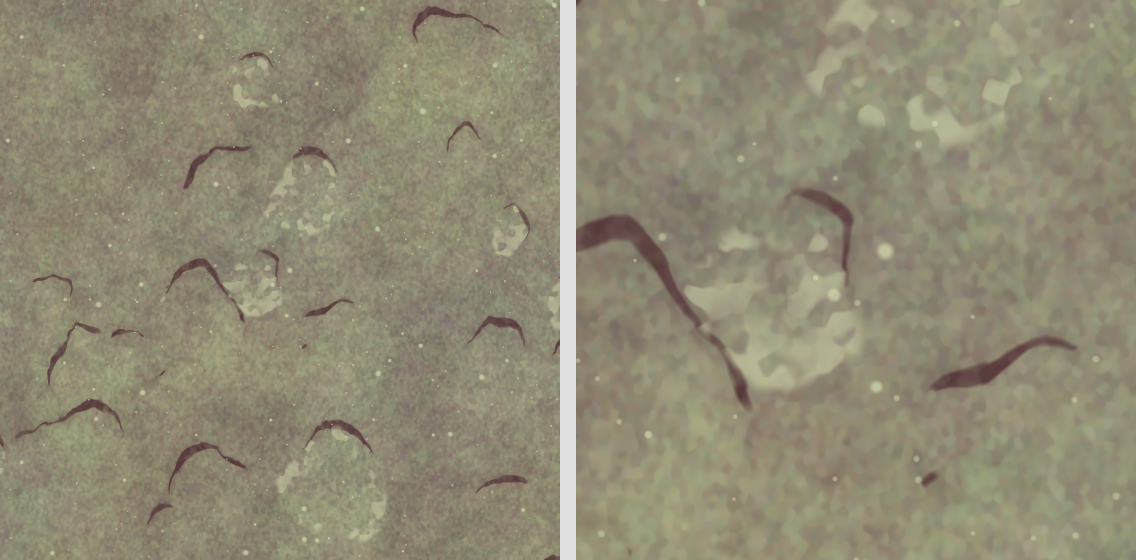
Left: the whole. Right: its middle third, enlarged.
This texture is drawn by a WebGL 2 fragment shader. Its source:

```glsl
#version 300 es
precision highp float;

uniform vec2 u_resolution;
out vec4 fragColor;

vec3 hash3(vec2 p, float seed) {
    vec3 h = fract(vec3(p.xyx + seed) * vec3(0.1031, 0.1030, 0.0973));
    h += dot(h, h.yxz + 33.33);
    return fract((h.xxy + h.yzz) * h.zyx);
}

// Cellular noise: random cell values blended by distance, centred on zero
vec3 cellNoise(vec2 p, float seed) {
    vec2 cell = floor(p);
    vec3 sum = vec3(0.0);
    float total = 0.0;
    for (int y = -1; y <= 1; y++) {
        for (int x = -1; x <= 1; x++) {
            vec2 id = cell + vec2(x, y);
            vec2 away = id + hash3(id, seed + 7.0).xy - p;
            float weight = exp(-5.0 * dot(away, away));
            sum += weight * hash3(id, seed);
            total += weight;
        }
    }
    return sum / total - 0.5;
}

// Sparse bright specks, one candidate per cell
float specks(vec2 p, float share, float seed) {
    vec2 cell = floor(p);
    vec3 rnd = hash3(cell, seed);
    vec2 away = p - cell - 0.3 - 0.4 * rnd.xy;
    float radius = mix(0.12, 0.28, rnd.x);
    float dotMask = 1.0 - smoothstep(radius * 0.3, radius, length(away));
    return dotMask * step(1.0 - share, rnd.z);
}

// Outline radius by angle from the top, some stones with a pointed crown
float outline(float angle, float phase, float crown) {
    return 0.9 + 0.08 * sin(3.0 * angle + phase) + 0.05 * sin(5.0 * angle - 2.0 * phase)
        + crown * exp(-2.2 * abs(angle));
}

// Adds embedded stones to a layer of shadow, body and pale crust
vec3 addStones(vec3 layer, vec2 uv, float scale, float share, float width, float seed) {
    vec2 p = uv * scale;
    vec2 cell = floor(p);
    for (int y = 1; y >= -1; y--) {
        for (int x = -1; x <= 1; x++) {
            vec2 id = cell + vec2(x, y);
            vec3 place = hash3(id, seed);
            vec3 form = hash3(id, seed + 31.0);
            vec3 rim = hash3(id, seed + 57.0);
            if (place.z > share) continue;

            vec2 q = p - id - 0.5 - 0.5 * (place.xy - 0.5);
            float tilt = 0.9 * (form.y - 0.5);
            q = mat2(cos(tilt), sin(tilt), -sin(tilt), cos(tilt)) * q;
            q.x *= mix(0.9, 1.25, rim.y);
            float angle = atan(q.x, q.y);
            float phase = 6.28 * form.z;
            float size = mix(0.3, 0.46, form.x);
            float d = (length(q) - size * outline(angle, phase, 0.3 * rim.z)) / scale;

            // The body covers the shadows of stones behind it
            float inside = 1.0 - smoothstep(-0.006, 0.004, d);
            layer.x *= 1.0 - 0.85 * inside;
            float lower = smoothstep(0.3, -0.4, q.y);
            layer.y = mix(layer.y, 0.35 + 0.35 * lower, inside);
            layer.z = mix(layer.z, step(0.8, rim.x) * smoothstep(-0.06, -0.01, d), inside);

            // Tapered shadow along the upper rim
            float along = (angle - 1.1 * (rim.x - 0.5)) / mix(0.55, 1.35, rim.y);
            float taper = max(1.0 - along * along, 0.0);
            float thick = width * sqrt(taper) * (0.7 + 0.35 * sin(4.0 * angle + phase));
            float band = 1.0 - smoothstep(-0.002, 0.0025, abs(d) - thick);
            band *= smoothstep(0.0, 0.25, taper);
            float halo = 0.3 * exp(-abs(d) * 130.0) * smoothstep(-0.6, 0.6, 1.0 - abs(along));
            layer.x = max(layer.x, max(band, halo));
        }
    }
    return layer;
}

void main() {
    vec2 uv = gl_FragCoord.xy / min(u_resolution.x, u_resolution.y);

    vec3 cloud = cellNoise(uv * 6.0, 3.0);
    vec3 patches = cellNoise(uv * 24.0, 11.0);
    vec3 clumps = cellNoise(uv * 85.0, 19.0);
    vec3 grain = cellNoise(uv * vec2(210.0, 180.0), 23.0);

    // Stones with ragged outlines, small ones first
    vec2 ragged = uv + 0.02 * cloud.yz + 0.012 * patches.yz + 0.004 * clumps.yz;
    vec3 layer = addStones(vec3(0.0), ragged, 7.5, 0.3, 0.0045, 41.0);
    layer = addStones(layer, ragged, 4.1, 0.68, 0.0075, 83.0);

    // Sediment tone, from maroon to pale olive
    float tone = 2.0 * cloud.x + 1.5 * patches.x + 1.5 * clumps.x + 2.1 * grain.x;
    tone += 0.9 * layer.y - 0.15;
    vec3 color = vec3(0.56, 0.54, 0.45) + tone * vec3(0.033, 0.047, 0.026);
    color += (0.6 * grain.y + 0.5 * patches.y) * vec3(0.05, -0.02, 0.03);
    color += (0.7 * grain.z + 0.6 * cloud.z) * vec3(-0.02, 0.01, 0.05);

    // Rim shadows
    float shade = layer.x * (0.88 + 0.5 * clumps.y);
    color = mix(color, vec3(0.36, 0.25, 0.25) + 0.06 * grain.x, clamp(shade, 0.0, 1.0));

    // Pale crust and scattered flecks
    float crust = layer.z * smoothstep(0.0, 0.3, clumps.z + 0.6 * patches.z);
    float flecks = max(specks(uv * 38.0, 0.035, 5.0), 0.7 * specks(uv * 85.0, 0.035, 13.0));
    color = mix(color, vec3(0.78, 0.79, 0.64), clamp(0.6 * crust + 0.9 * flecks, 0.0, 1.0));

    fragColor = vec4(color, 1.0);
}
```
